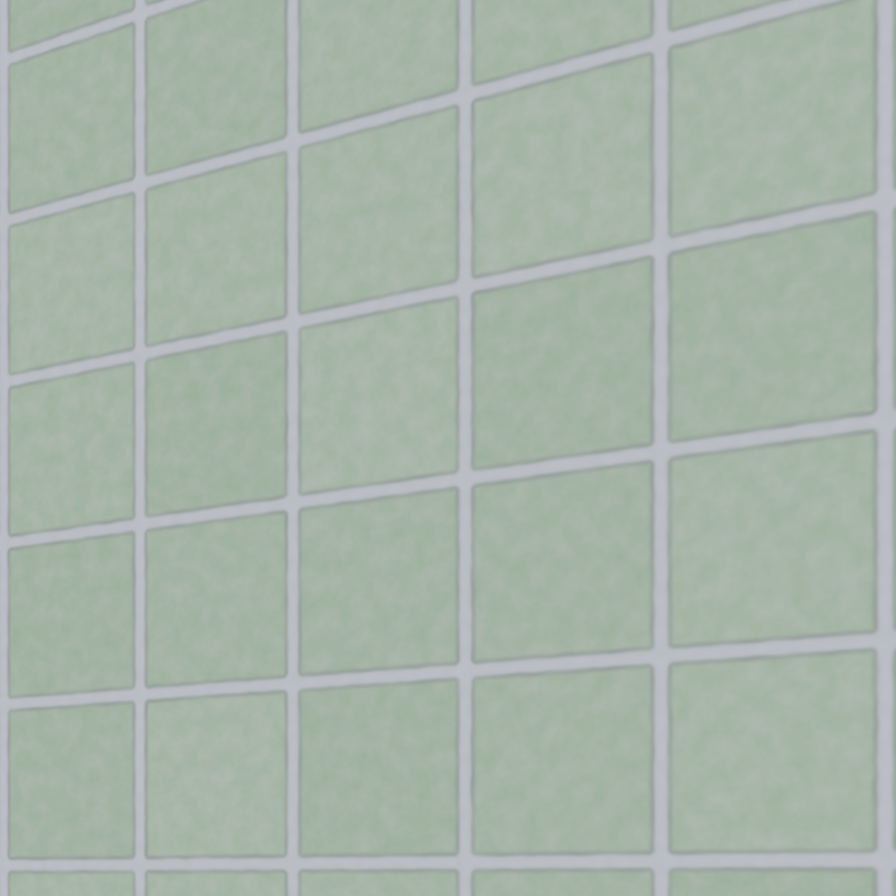
Give the GLSL for this texture, as a three.js fragment shader.

```glsl
// Square sage-green tiles with pale grout on a wall seen at an angle.
// The canvas is mapped to wall coordinates by a perspective divide, then
// each cell gets a rounded tile, soft dark edges and mottled glaze.

#define TILE_SIZE vec2(0.1442, 0.1797) // cell size at the far left edge
#define WALL_ORIGIN vec2(0.004, 0.034) // a grout crossing at lower left
#define PERSPECTIVE 0.371              // growth of the cells toward the right
#define BASE_SLOPE 0.0065              // tilt of the lowest grout line
#define GROUT_HALF 0.038               // half the joint width, in cells
#define CORNER_RADIUS 0.025
#define EDGE_SOFTNESS 0.014
#define EDGE_SHADE 0.65
#define MOTTLE_SCALE 9.0
#define TILE_VARIATION 0.012

varying vec2 vUv;

const vec3 GLAZE_GREEN = vec3(0.615, 0.695, 0.615);
const vec3 GLAZE_GREY = vec3(0.680, 0.722, 0.682);
const vec3 GROUT_COLOR = vec3(0.730, 0.743, 0.768);
const vec3 EDGE_COLOR = vec3(0.585, 0.615, 0.605);

float hash(vec2 p) {
  return fract(sin(dot(p, vec2(127.1, 311.7))) * 43758.55);
}

vec2 gradient(vec2 p) {
  float angle = 6.28319 * hash(p);
  return vec2(cos(angle), sin(angle));
}

float gradientNoise(vec2 p) {
  vec2 i = floor(p);
  vec2 f = fract(p);
  vec2 s = f * f * f * (f * (f * 6.0 - 15.0) + 10.0);
  vec2 e = vec2(1.0, 0.0);
  float low = mix(dot(gradient(i), f), dot(gradient(i + e), f - e), s.x);
  float high = mix(dot(gradient(i + e.yx), f - e.yx),
                   dot(gradient(i + 1.0), f - 1.0), s.x);
  return mix(low, high, s.y);
}

// Sum of octaves, rotated to hide the noise lattice.
float mottle(vec2 p) {
  float sum = 0.0;
  float weight = 0.6;
  for (int i = 0; i < 3; i++) {
    sum += weight * gradientNoise(p);
    p = mat2(1.6, 1.2, -1.2, 1.6) * p + 7.3;
    weight *= 0.6;
  }
  return sum;
}

// Canvas position to wall position, one unit per cell.
vec2 wallPosition(vec2 uv) {
  vec2 p = uv - WALL_ORIGIN;
  p.y -= BASE_SLOPE * uv.x;
  return p / (TILE_SIZE * (1.0 + PERSPECTIVE * p.x));
}

float roundedBox(vec2 p, float halfSize, float radius) {
  vec2 q = abs(p) - halfSize + radius;
  return length(max(q, 0.0)) + min(max(q.x, q.y), 0.0) - radius;
}

void main() {
  vec2 wall = wallPosition(vUv);
  vec2 tileId = floor(wall);
  vec2 local = fract(wall) - 0.5;

  // Glaze: mottling and a small shift in tone, different on each tile.
  vec2 grain = wall * MOTTLE_SCALE + 17.0 * hash(tileId + 3.7);
  float cloud = mottle(grain);
  float tone = hash(tileId + 11.3) - 0.5;
  float greyness = clamp(0.5 + 0.85 * cloud + 0.15 * tone, 0.0, 1.0);
  vec3 glaze = mix(GLAZE_GREEN, GLAZE_GREY, greyness);
  glaze += TILE_VARIATION * tone;

  // Grout: nearly flat, with faint clouding.
  vec3 grout = GROUT_COLOR + 0.012 * gradientNoise(wall * 14.0);

  // Tile outline with a slightly uneven edge.
  float edge = roundedBox(local, 0.5 - GROUT_HALF, CORNER_RADIUS);
  edge += 0.005 * gradientNoise(wall * 12.0 + 5.1);
  float inGrout = smoothstep(-EDGE_SOFTNESS, EDGE_SOFTNESS, edge);
  vec3 color = mix(glaze, grout, inGrout);

  // Dark rim where the tile meets the joint.
  float rimDistance = (edge + 0.004) / EDGE_SOFTNESS;
  float rim = exp(-rimDistance * rimDistance);
  rim *= EDGE_SHADE * (1.0 + 0.6 * gradientNoise(wall * 6.0));
  color = mix(color, EDGE_COLOR, clamp(rim, 0.0, 1.0));

  gl_FragColor = vec4(color, 1.0);
}
```
